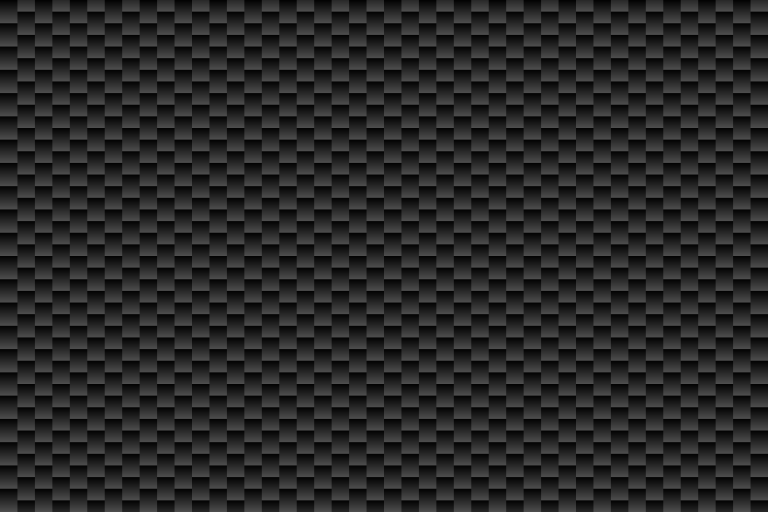
A WebGL 1 fragment shader for this pattern:

```glsl
precision highp float;
// Dark woven carbon fibre: shaded strands in columns, every other one shifted by half a cell.

uniform vec2 u_resolution;

const vec2 REPEATS = vec2(22.0, 22.0);   // column pairs across, strands down
const vec3 SHADOW = vec3(0.005);
const vec3 SHEEN = vec3(0.307);

// Running integrals of a sawtooth and of a square wave, both of period 1
float sawIntegral(float x) {
  float f = fract(x);
  return 0.5 * (floor(x) + f * f);
}

float squareIntegral(float x) {
  return 0.5 * floor(x) + max(fract(x) - 0.5, 0.0);
}

// Each wave averaged over a footprint, which smooths its edges
float smoothSaw(float x, float footprint) {
  float h = 0.5 * footprint;
  return (sawIntegral(x + h) - sawIntegral(x - h)) / footprint;
}

float smoothSquare(float x, float footprint) {
  float h = 0.5 * footprint;
  return (squareIntegral(x + h) - squareIntegral(x - h)) / footprint;
}

// Brightness of the weave: each strand runs from black at its top to grey at its foot
float weave(vec2 cell, vec2 footprint) {
  float evenStrand = smoothSaw(cell.y, footprint.y);
  float oddStrand = smoothSaw(cell.y + 0.5, footprint.y);
  return mix(evenStrand, oddStrand, smoothSquare(cell.x, footprint.x));
}

void main() {
  vec2 uv = gl_FragCoord.xy / u_resolution;
  vec2 cell = vec2(uv.x, 1.0 - uv.y) * REPEATS;
  vec2 footprint = REPEATS / u_resolution;
  gl_FragColor = vec4(mix(SHADOW, SHEEN, weave(cell, footprint)), 1.0);
}
```
